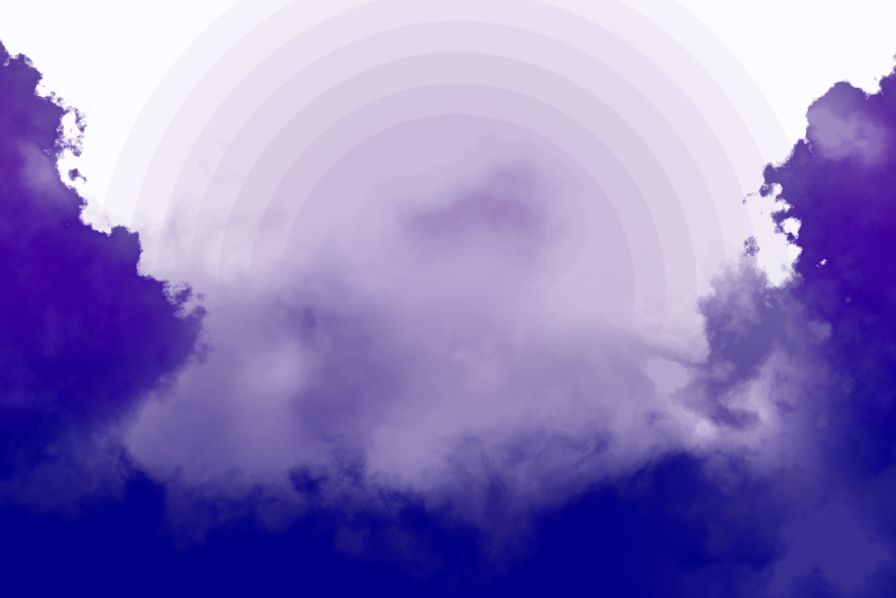
Reproduce this background procedurally as a WebGL 2 fragment shader.

```glsl
#version 300 es
precision highp float;
// Violet storm clouds framing a pale sky of concentric halo rings.
uniform vec2 u_resolution;
out vec4 fragColor;

const vec3 WHITE = vec3(0.99, 0.985, 1.0);
const vec3 HALO = vec3(0.785, 0.735, 0.86);
const vec3 MAUVE = vec3(0.61, 0.52, 0.74);
const vec3 MIST = vec3(0.70, 0.65, 0.81);
const vec3 SLATE = vec3(0.35, 0.29, 0.60);
const vec3 DUSK = vec3(0.15, 0.11, 0.50);
const vec3 VIOLET = vec3(0.24, 0.01, 0.62);
const vec3 NAVY = vec3(0.01, 0.0, 0.51);

float hash(vec2 p) {
  vec3 q = fract(vec3(p.xyx) * 0.1031);
  q += dot(q, q.yzx + 33.33);
  return fract((q.x + q.y) * q.z);
}

float valueNoise(vec2 p) {
  vec2 cell = floor(p), f = fract(p);
  f = f * f * (3.0 - 2.0 * f);
  float low = mix(hash(cell), hash(cell + vec2(1, 0)), f.x);
  float high = mix(hash(cell + vec2(0, 1)), hash(cell + 1.0), f.x);
  return mix(low, high, f.y);
}

// Layered noise centred on zero
float fbm(vec2 p) {
  float sum = 0.0, gain = 0.5;
  for (int i = 0; i < 6; i++) {
    sum += gain * (valueNoise(p) - 0.5);
    p = mat2(1.6, 1.2, -1.2, 1.6) * p + 7.3;
    gain *= 0.54;
  }
  return sum;
}

float blob(vec2 p, vec2 center, vec2 radius) {
  vec2 q = (p - center) / radius;
  return exp(-dot(q, q));
}

float cover(float depth, float softness) {
  return smoothstep(-softness, softness, depth);
}

// Breaks a smooth value into softened contour steps
float terrace(float value, float steps) {
  float v = value * steps;
  return (floor(v) + smoothstep(0.3, 0.7, fract(v))) / steps;
}

// Stepped rings that brighten outwards
vec3 haloSky(vec2 p, vec2 center) {
  float r = length(p - center), tone = 0.0;
  for (int i = 0; i < 7; i++) {
    float edge = 0.297 + 0.052 * float(i);
    tone += smoothstep(edge - 0.003, edge + 0.003, r) / 7.0;
  }
  return mix(HALO, WHITE, tone);
}

// Haze darkening towards the ground
vec3 hazeColor(float y) {
  vec3 c = mix(vec3(0.46, 0.41, 0.66), vec3(0.59, 0.54, 0.73), smoothstep(0.22, 0.38, y));
  c = mix(c, vec3(0.75, 0.70, 0.84), smoothstep(0.36, 0.56, y));
  return mix(DUSK, c, smoothstep(0.10, 0.26, y));
}

// Storm cloud shade from navy base to purple crown
vec3 stormColor(float y, float rim, float light) {
  vec3 c = mix(NAVY, VIOLET, smoothstep(0.20, 0.56, y));
  c = mix(c, vec3(0.36, 0.15, 0.61), smoothstep(0.58, 0.84, y));
  c = mix(c, SLATE, clamp(rim, 0.0, 0.8));
  return mix(c, MIST, clamp(light, 0.0, 0.75));
}

void main() {
  vec2 p = gl_FragCoord.xy / u_resolution.y;
  vec2 q = p + 0.13 * vec2(fbm(p * 7.0), fbm(p * 7.0 + 19.0));
  float billow = fbm(q * 9.0 + 3.0);
  float detail = fbm(p * 24.0 + 41.0);
  vec3 color = haloSky(p, vec2(0.765, 0.512));

  // Pale haze and central plume
  float hazeTop = mix(0.61, 0.48, smoothstep(0.25, 1.15, p.x));
  float haze = cover(hazeTop - p.y + 0.30 * billow, 0.09);
  color = mix(color, hazeColor(p.y + 0.26 * billow), terrace(haze, 10.0));
  float plume = 0.85 * blob(q, vec2(0.79, 0.64), vec2(0.12, 0.07));
  plume += 0.35 * blob(q, vec2(0.88, 0.60), vec2(0.05, 0.06));
  color = mix(color, MAUVE, terrace(min(plume * (1.0 + billow), 1.0), 10.0));
  color = mix(color, MAUVE, 0.4 * blob(q, vec2(0.78, 0.48), vec2(0.10, 0.12)));
  color = mix(color, HALO, 0.6 * blob(q, vec2(1.01, 0.47), vec2(0.12, 0.06)));

  // Slate banks and lit pockets in the middle distance
  float bank = 0.75 * blob(q, vec2(0.59, 0.33), vec2(0.11, 0.15));
  bank += 0.6 * blob(q, vec2(0.51, 0.47), vec2(0.12, 0.05));
  bank += 0.9 * blob(q, vec2(0.35, 0.29), vec2(0.07, 0.13));
  color = mix(color, SLATE, clamp(bank * (0.9 + 2.5 * billow), 0.0, 0.85));
  float pocket = 0.65 * blob(q, vec2(0.48, 0.40), vec2(0.05, 0.06));
  pocket += 0.45 * blob(q, vec2(0.69, 0.23), vec2(0.07, 0.11));
  pocket += 0.35 * blob(q, vec2(0.98, 0.27), vec2(0.16, 0.06));
  color = mix(color, MIST, clamp(pocket * (1.0 + 2.0 * billow), 0.0, 0.7));

  // Lighter cloud in front of the right wall
  float shelf = min(p.x - 1.15, 0.47 + 0.55 * (p.x - 1.14) - p.y);
  float shelfCover = cover(shelf + 0.20 * billow + 0.12 * detail, 0.022);
  vec3 shelfColor = mix(SLATE, MIST, clamp(0.40 + 2.8 * billow + 1.2 * detail, 0.0, 1.0));
  shelfColor = mix(DUSK, shelfColor, smoothstep(0.10, 0.30, p.y));
  color = mix(color, shelfColor, 0.9 * shelfCover);

  // Dark walls on both sides, ragged above and misty below
  float softness = mix(0.065, 0.013, smoothstep(0.28, 0.58, p.y));
  float ragged = 0.21 * billow + 0.16 * detail;
  float leftEdge = 0.13 * (1.0 - smoothstep(0.78, 0.95, p.y));
  leftEdge += 0.19 * (1.0 - smoothstep(0.48, 0.70, p.y));
  leftEdge -= 0.14 * (1.0 - smoothstep(0.24, 0.42, p.y));
  leftEdge -= 0.20 * smoothstep(0.90, 1.0, p.y);
  float rightEdge = 1.31 + 0.19 * smoothstep(0.74, 0.92, p.y);
  rightEdge += 0.20 * smoothstep(0.90, 1.0, p.y);
  rightEdge += 0.04 * (1.0 - smoothstep(0.35, 0.58, p.y));
  float wall = max(leftEdge - p.x, p.x - rightEdge) + ragged;
  float light = 0.7 * blob(q, vec2(0.08, 0.73), vec2(0.05, 0.07));
  light += 0.7 * blob(q, vec2(1.40, 0.76), vec2(0.08, 0.07));
  light = light * (0.7 + 3.0 * billow) + 0.35 * max(detail, 0.0);
  float rim = (1.0 - smoothstep(0.0, 0.15, wall)) * (0.55 + 1.5 * billow + 1.5 * detail);
  vec3 wallColor = stormColor(p.y + 0.2 * billow, rim, light);
  color = mix(color, wallColor, cover(wall, softness));

  // Ground cloud fading through dusk to navy
  float ground = 0.165 + 0.07 * (1.0 - smoothstep(0.1, 0.5, p.x));
  ground += 0.07 * blob(p, vec2(1.07, 0.0), vec2(0.13, 1.0));
  ground -= 0.06 * blob(p, vec2(0.83, 0.0), vec2(0.06, 1.0));
  float depth = ground - p.y + 0.24 * billow + 0.07 * detail;
  vec3 groundColor = mix(DUSK, NAVY, smoothstep(-0.02, 0.10, depth));
  color = mix(color, groundColor, cover(depth, 0.055));

  // Glints and low mist near the right shelf
  float glint = blob(q, vec2(1.19, 0.27), vec2(0.035, 0.035));
  glint += 0.8 * blob(q, vec2(1.28, 0.31), vec2(0.045, 0.03));
  color = mix(color, vec3(0.80, 0.76, 0.88), clamp(glint * (0.6 + 2.5 * detail), 0.0, 0.8));
  float lowMist = blob(q, vec2(1.35, 0.10), vec2(0.16, 0.12));
  color = mix(color, SLATE, clamp(lowMist * (0.5 + 2.5 * billow), 0.0, 0.6));
  fragColor = vec4(color, 1.0);
}
```
